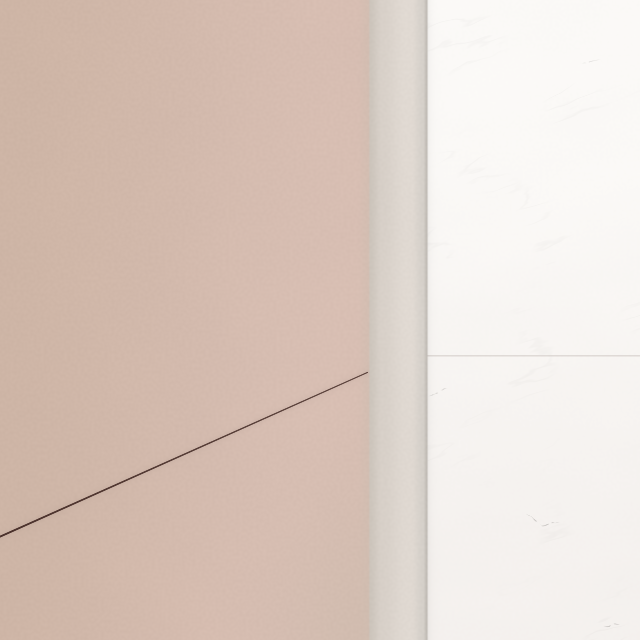
A WebGL 2 fragment shader for this background:

```glsl
#version 300 es
precision highp float;
uniform vec2 u_resolution;
out vec4 fragColor;

#define WALL_EDGE 0.577
#define TRIM_EDGE 0.668
#define SEAM_START vec2(-0.01, 0.157)
#define SEAM_END vec2(0.574, 0.418)
#define SEAM_WIDTH 0.0013
#define JOINT_Y 0.444
#define GRAIN 0.012
#define MOTTLE 0.012
#define VEIN_STRENGTH 0.018

vec2 hashGradient(vec2 cell) {
    vec2 q = fract(cell * vec2(0.1031, 0.1137));
    q += dot(q, q.yx + 33.33);
    float angle = 6.2832 * fract((q.x + q.y) * q.x * 17.3);
    return vec2(cos(angle), sin(angle));
}

float gradientNoise(vec2 p) {
    vec2 i = floor(p), f = fract(p);
    vec2 w = f * f * f * (f * (f * 6.0 - 15.0) + 10.0);
    float a = dot(hashGradient(i), f);
    float b = dot(hashGradient(i + vec2(1, 0)), f - vec2(1, 0));
    float c = dot(hashGradient(i + vec2(0, 1)), f - vec2(0, 1));
    float d = dot(hashGradient(i + vec2(1, 1)), f - vec2(1, 1));
    return mix(mix(a, b, w.x), mix(c, d, w.x), w.y);
}

float fbm(vec2 p) {
    float sum = 0.0, amp = 0.6;
    for (int i = 0; i < 4; i++) {
        sum += amp * gradientNoise(p);
        p = p * 2.03 + 7.1;
        amp *= 0.5;
    }
    return sum;
}

// Distance to a segment in x, position along it in y
vec2 segment(vec2 p, vec2 a, vec2 b) {
    vec2 d = b - a;
    float t = clamp(dot(p - a, d) / dot(d, d), 0.0, 1.0);
    return vec2(length(p - a - d * t), t);
}

float stroke(float dist, float halfWidth, float px) {
    float soft = max(px, 0.0015);
    return 1.0 - smoothstep(halfWidth - 0.5 * soft, halfWidth + 0.5 * soft, dist);
}

// Faint broken scratch that fades at both ends
float scratch(vec2 p, vec2 a, vec2 b, float px) {
    vec2 s = segment(p + 0.004 * gradientNoise(p * 90.0), a, b);
    float breaks = smoothstep(-0.25, 0.3, gradientNoise(p * 130.0));
    return stroke(s.x, 0.001, px) * breaks * sin(3.1416 * s.y);
}

vec3 wallColor(vec2 p, float px) {
    vec3 beige = vec3(0.805, 0.708, 0.648);
    vec3 blush = vec3(0.845, 0.745, 0.700);
    vec3 col = mix(beige, blush, smoothstep(-0.05, 0.56, p.x + 0.06 * (0.5 - p.y)));
    col += MOTTLE * fbm(p * 5.0) * vec3(1.0, 0.8, 0.6);
    // Muted patch at the lower right and along the trim
    vec2 corner = (p - vec2(0.56, 0.0)) / vec2(0.12, 0.22);
    col = mix(col, vec3(0.800, 0.730, 0.675), 0.55 * exp(-dot(corner, corner)));
    col = mix(col, vec3(0.810, 0.740, 0.690), 0.5 * smoothstep(0.020, 0.0, WALL_EDGE - p.x));
    // Tapered dark seam
    vec2 s = segment(p, SEAM_START, SEAM_END);
    float seam = stroke(s.x, SEAM_WIDTH * mix(1.15, 0.7, s.y), px);
    col *= 1.0 - 0.05 * exp(-s.x * 260.0);
    return mix(col, vec3(0.27, 0.17, 0.15), seam * mix(0.95, 0.8, s.y));
}

vec3 trimColor(vec2 p) {
    float t = (p.x - WALL_EDGE) / (TRIM_EDGE - WALL_EDGE);
    vec3 col = mix(vec3(0.800, 0.770, 0.735), vec3(0.845, 0.815, 0.785), smoothstep(0.0, 0.22, t));
    col = mix(col, vec3(0.878, 0.850, 0.822), smoothstep(0.2, 0.65, t));
    col = mix(col, vec3(0.835, 0.815, 0.790), smoothstep(0.72, 0.92, t));
    col = mix(col, vec3(0.745, 0.725, 0.700), smoothstep(0.92, 1.0, t));
    return col + 0.008 * gradientNoise(p * vec2(12.0, 5.0));
}

vec3 panelColor(vec2 p, float px) {
    vec3 col = mix(vec3(0.957, 0.943, 0.932), vec3(0.984, 0.977, 0.968), smoothstep(0.0, 0.9, p.y));
    col += 0.008 * fbm(p * vec2(4.0, 9.0));
    // Thin slanted veins in scattered patches
    vec2 q = vec2(p.x, p.y - 0.35 * p.x);
    float ridge = 1.0 - smoothstep(0.0, 0.06, abs(fbm(q * vec2(6.0, 22.0))));
    col -= VEIN_STRENGTH * ridge * smoothstep(0.1, 0.4, gradientNoise(p * 9.0 + 3.0));
    // Small surface marks
    float marks = scratch(p, vec2(0.668, 0.379), vec2(0.705, 0.397), px);
    marks += scratch(p, vec2(0.822, 0.198), vec2(0.850, 0.178), px);
    marks += scratch(p, vec2(0.842, 0.178), vec2(0.876, 0.185), px);
    marks += scratch(p, vec2(0.942, 0.021), vec2(0.972, 0.026), px);
    marks += 0.5 * scratch(p, vec2(0.905, 0.900), vec2(0.940, 0.908), px);
    col -= 0.16 * min(marks, 1.0);
    // Horizontal joint and contact shadow
    col = mix(col, vec3(0.845, 0.820, 0.805), 0.85 * stroke(abs(p.y - JOINT_Y), 0.0010, px));
    return col - 0.045 * exp(-max(p.x - TRIM_EDGE, 0.0) * 190.0);
}

void main() {
    float px = 1.0 / min(u_resolution.x, u_resolution.y);
    vec2 p = gl_FragCoord.xy / u_resolution;
    float blur = max(px, 0.002);
    vec3 col = mix(wallColor(p, px), trimColor(p), smoothstep(-blur, blur, p.x - WALL_EDGE));
    float panel = smoothstep(-blur, blur, p.x - TRIM_EDGE);
    col = mix(col, panelColor(p, px), panel);
    col += GRAIN * gradientNoise(p * 190.0) * mix(1.0, 0.3, panel);
    fragColor = vec4(clamp(col, 0.0, 1.0), 1.0);
}
```
